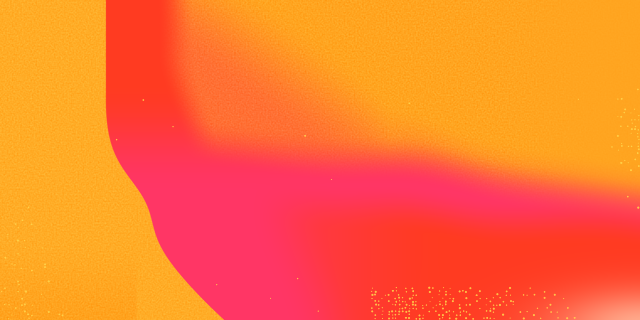
Reproduce this background procedurally as a WebGL 2 fragment shader.

```glsl
#version 300 es
precision highp float;
// Soft red and pink wave sweeping across grainy orange, with scattered golden flecks.

#define ORANGE vec3(1.0, 0.645, 0.125)
#define AMBER vec3(1.0, 0.675, 0.15)
#define CORAL vec3(1.0, 0.42, 0.21)
#define RED vec3(1.0, 0.23, 0.13)
#define PINK vec3(1.0, 0.21, 0.395)
#define PEACH vec3(1.0, 0.70, 0.58)
#define GOLD vec3(1.0, 0.84, 0.30)
#define GRAIN_SCALE 190.0
#define GRAIN_AMOUNT 0.085
#define FLECK_SCALE 95.0

uniform vec2 u_resolution;
out vec4 fragColor;

vec2 hash2(vec2 p) {
    vec3 q = fract(p.xyx * vec3(0.1031, 0.1030, 0.0973));
    q += dot(q, q.yzx + 33.33);
    return fract((q.xx + q.yz) * q.zy);
}

float gradientNoise(vec2 p) {
    vec2 cell = floor(p), f = fract(p);
    vec2 w = f * f * (3.0 - 2.0 * f);
    vec2 e = vec2(0.0, 1.0);
    float a = dot(hash2(cell) * 2.0 - 1.0, f);
    float b = dot(hash2(cell + e.yx) * 2.0 - 1.0, f - e.yx);
    float c = dot(hash2(cell + e.xy) * 2.0 - 1.0, f - e.xy);
    float d = dot(hash2(cell + e.yy) * 2.0 - 1.0, f - e.yy);
    return mix(mix(a, b, w.x), mix(c, d, w.x), w.y);
}

float bump(float x, float center, float width) {
    float t = (x - center) / width;
    return exp(-t * t);
}

// Falling ramp: 1 below the edge, 0 above it
float below(float v, float edge, float softness) {
    return 1.0 - smoothstep(edge - softness, edge + softness, v);
}

// Crisp left outline of the wave as x for a given height
float outlineX(float y) {
    float t = max(0.0, 0.68 - y);
    return 0.331 + 0.8 * t * t + 0.046 * bump(t, 0.31, 0.11) * step(0.001, t);
}

// Soft upper limit of the wave as height for a given x
float waveTop(float x) {
    return 0.56 - 0.142 * (x - 0.7) + 0.035 * bump(x, 1.3, 0.2);
}

// Chance of a fleck in the lower left, bottom and right clusters
float fleckDensity(vec2 p) {
    float left = 0.30 * below(p.x, 0.10, 0.12) * below(p.y, 0.18, 0.22);
    float bottom = step(1.16, p.x) * below(p.y, 0.095, 0.018)
                 * mix(0.50, 0.10, smoothstep(1.2, 1.8, p.x)) * step(p.x, 1.8);
    float right = 0.28 * smoothstep(1.89, 1.98, p.x) * bump(p.y, 0.58, 0.14);
    return left + bottom + right;
}

float flecks(vec2 p, float pixel) {
    vec2 cell = floor(p * FLECK_SCALE);
    vec2 center = (cell + 0.3 + 0.4 * hash2(cell + 7.0)) / FLECK_SCALE;
    vec2 rnd = hash2(cell + 51.0);
    float radius = mix(0.12, 0.32, rnd.y) / FLECK_SCALE;
    return step(rnd.x, fleckDensity(center)) * below(length(p - center), radius, 0.6 * pixel);
}

void main() {
    vec2 p = vec2(2.0, 1.0) * gl_FragCoord.xy / u_resolution;
    float pixel = 1.0 / u_resolution.y;
    float top = waveTop(p.x);
    float depth = top - p.y;

    // Coral haze fading diagonally into the orange field
    float hazeTop = max(0.92 - 0.72 * (p.x - 0.70), top + 0.03);
    float hazeSoftness = mix(0.18, 0.09, smoothstep(1.0, 1.5, p.x));
    float haze = below(p.y, hazeTop, hazeSoftness);
    vec3 color = mix(ORANGE, CORAL, 0.92 * haze);

    // Wave body: red column turning pink, then red again to the lower right
    float columnEdge = 0.55 + 0.08 * below(p.y, 0.68, 0.16);
    float column = below(p.x, columnEdge, 0.06);
    float sheet = below(p.y, top - 0.01, 0.075);
    float body = 1.0 - (1.0 - column) * (1.0 - sheet);
    vec3 wave = mix(RED, PINK, below(p.y, 0.57, 0.17));
    float redStart = mix(0.09, 0.0, smoothstep(1.3, 2.0, p.x));
    float lowerRed = smoothstep(redStart, redStart + 0.15, depth)
                   * smoothstep(0.78, 1.02, p.x - 0.12 * below(p.y, 0.15, 0.2));
    vec3 warmRed = mix(mix(RED, PINK, 0.55), RED, smoothstep(0.85, 1.4, p.x));
    wave = mix(wave, warmRed, lowerRed);
    color = mix(color, wave, body);

    // Peach glow in the lower right corner
    vec2 g = (p - vec2(2.02, -0.02)) / vec2(0.29, 0.11);
    color = mix(color, PEACH, 0.95 * exp(-dot(g, g)));

    // Flat amber side with a faint shaded panel near its foot
    float outside = below(p.x, outlineX(p.y), 0.8 * pixel);
    float panel = below(p.x, 0.427, pixel) * below(p.y, 0.12, 0.14);
    vec3 side = AMBER - vec3(0.0, 0.04, 0.035) * panel;
    color = mix(color, side, outside);

    // Grain on the orange areas, fading at the far upper right
    float field = (1.0 - body) * (1.0 - 0.8 * smoothstep(1.5, 1.9, p.x));
    float grain = gradientNoise(p * GRAIN_SCALE) * max(field, outside);
    color += vec3(0.0, 1.0, 1.3) * GRAIN_AMOUNT * grain;

    color = mix(color, GOLD, 0.85 * flecks(p, pixel));
    fragColor = vec4(clamp(color, 0.0, 1.0), 1.0);
}
```
